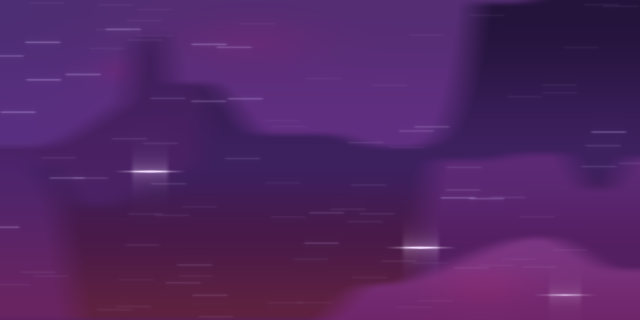
Give the GLSL for this background, as a Shadertoy shader.

```glsl
const int BLUR_TAPS = 16;
const float BLUR_RADIUS = 0.055;
const int STREAK_COUNT = 90;
const vec3 STREAK_COLOR = vec3(0.72, 0.62, 0.86);
const vec3 FLARE_COLOR = vec3(0.95, 0.86, 1.0);

vec3 hash3(float n) {
    vec3 v = fract(n * vec3(0.1031, 0.1030, 0.0973));
    v += dot(v, v.yzx + 33.33);
    return fract((v.xxy + v.yzz) * v.zyx);
}

float ramp(float x, float a, float b) {
    return smoothstep(a, b, x);
}

float blob(vec2 p, vec2 center, vec2 radius) {
    vec2 q = (p - center) / radius;
    return exp(-dot(q, q));
}

// Cloud outlines as heights over x
float upperCloud(float x) {
    float h = 0.54 + 0.20 * ramp(x, 0.10, 0.56) - 0.16 * ramp(x, 0.64, 0.82);
    h -= 0.04 * ramp(x, 1.02, 1.20);
    h += 0.17 * ramp(x, 0.39, 0.43) * (1.0 - ramp(x, 0.50, 0.54));
    h += 0.55 * pow(max(x - 1.25, 0.0) / 0.25, 4.0);
    return min(h, 0.99 + 0.06 * ramp(x, 1.62, 1.80));
}

float shadowCloud(float x) {
    float h = 0.36 + 0.12 * (1.0 - ramp(x, 0.15, 0.26));
    return h + 0.11 * ramp(x, 0.32, 0.60) + 0.6 * ramp(x, 0.60, 0.72);
}

float leftCloud(float x) {
    return 0.52 - 0.12 * ramp(x, 0.07, 0.18) - 0.45 * ramp(x, 0.16, 0.26);
}

float rightCloud(float x) {
    float h = 0.50 * ramp(x, 1.27, 1.36) + 0.02 * ramp(x, 1.50, 1.65);
    return h - 0.11 * ramp(x, 1.76, 1.84) + 0.10 * ramp(x, 1.90, 1.97);
}

float frontCloud(float x) {
    float h = -0.03 + 0.14 * ramp(x, 0.95, 1.16);
    return h + 0.147 * ramp(x, 1.18, 1.68) - 0.10 * ramp(x, 1.70, 1.94);
}

float coverage(float depth, float softness) {
    return smoothstep(-softness, softness, depth);
}

// Vertical sky gradient, bottom to top
vec3 skyColor(float y) {
    vec3 c = mix(vec3(0.37, 0.13, 0.25), vec3(0.28, 0.10, 0.29), ramp(y, 0.0, 0.30));
    c = mix(c, vec3(0.24, 0.125, 0.37), ramp(y, 0.25, 0.50));
    return mix(c, vec3(0.14, 0.075, 0.23), ramp(y, 0.50, 0.97));
}

// Thin line with soft ends and a faint halo
float streak(vec2 p, vec2 center, float halfLength, float thickness) {
    vec2 d = abs(p - center);
    float span = 1.0 - smoothstep(0.75, 1.05, d.x / halfLength);
    float line = exp(-pow(d.y / thickness, 2.0));
    return span * (line + 0.18 * exp(-d.y / (3.0 * thickness)));
}

// Tapered bright line over a soft upright glow
float flare(vec2 p, vec2 center, float size) {
    vec2 d = abs(p - center) / size;
    float taper = pow(max(1.0 - d.x / 0.115, 0.0), 1.3);
    float line = taper * exp(-pow(d.y / 0.0035, 2.0));
    float glow = 1.0 - smoothstep(0.045, 0.066, d.x);
    glow *= 0.30 * exp(-d.y / 0.028);
    return line + glow;
}

void mainImage(out vec4 fragColor, in vec2 fragCoord) {
    vec2 p = fragCoord / iResolution.y;

    // Sideways motion blur of all cloud masks
    vec4 masks = vec4(0.0);
    float front = 0.0;
    for (int i = 0; i < BLUR_TAPS; i++) {
        float offset = (float(i) + 0.5) / float(BLUR_TAPS) * 2.0 - 1.0;
        float x = p.x + offset * BLUR_RADIUS;
        masks += vec4(coverage(p.y - shadowCloud(x), 0.025),
                      coverage(p.y - upperCloud(x), 0.015),
                      coverage(leftCloud(x) - p.y, 0.04),
                      coverage(rightCloud(x) - p.y, 0.018));
        front += coverage(frontCloud(x) - p.y, 0.015);
    }
    masks /= float(BLUR_TAPS);
    front /= float(BLUR_TAPS);

    // Cloud colours
    vec3 shadowTint = mix(vec3(0.29, 0.13, 0.39), vec3(0.25, 0.12, 0.36), ramp(p.y, 0.45, 0.85));
    vec3 upperTint = mix(vec3(0.375, 0.18, 0.50), vec3(0.33, 0.175, 0.45), ramp(p.y, 0.60, 1.0));
    upperTint -= vec3(0.03, 0.0, 0.0) * (1.0 - ramp(p.x, 0.0, 0.6));
    upperTint += vec3(0.05, -0.01, 0.0) * blob(p, vec2(0.79, 0.87), vec2(0.20, 0.07));
    upperTint += vec3(0.05, -0.01, 0.0) * blob(p, vec2(0.38, 0.78), vec2(0.08, 0.04));
    vec3 leftTint = mix(vec3(0.41, 0.14, 0.38), vec3(0.30, 0.14, 0.42), ramp(p.y, 0.0, 0.52));
    vec3 rightTint = mix(vec3(0.33, 0.12, 0.38), vec3(0.36, 0.16, 0.46), ramp(p.y, 0.20, 0.50));
    vec3 frontTint = mix(vec3(0.44, 0.15, 0.42), vec3(0.48, 0.21, 0.51), ramp(p.y, 0.0, 0.25));
    frontTint += vec3(0.05, 0.0, 0.0) * blob(p, vec2(1.51, 0.11), vec2(0.15, 0.07));

    // Layers from back to front
    vec3 color = mix(skyColor(p.y), shadowTint, masks.x);
    color = mix(color, upperTint, masks.y);
    color = mix(color, leftTint, masks.z);
    color = mix(color, rightTint, masks.w);
    color = mix(color, frontTint, front);

    // Scattered streaks
    for (int i = 0; i < STREAK_COUNT; i++) {
        vec3 r = hash3(float(i) + 7.0);
        float strength = 0.06 + 0.34 * pow(r.z, 4.0);
        float light = streak(p, r.xy * vec2(2.0, 1.0), 0.06, 0.003);
        color = mix(color, STREAK_COLOR, strength * min(light, 1.0));
    }

    // Bright flares
    float light = flare(p, vec2(0.469, 0.464), 1.0);
    light += flare(p, vec2(1.315, 0.226), 1.0);
    light += 0.6 * flare(p, vec2(1.766, 0.078), 0.9);
    color = mix(color, FLARE_COLOR, min(light, 1.0));

    fragColor = vec4(color, 1.0);
}
```
